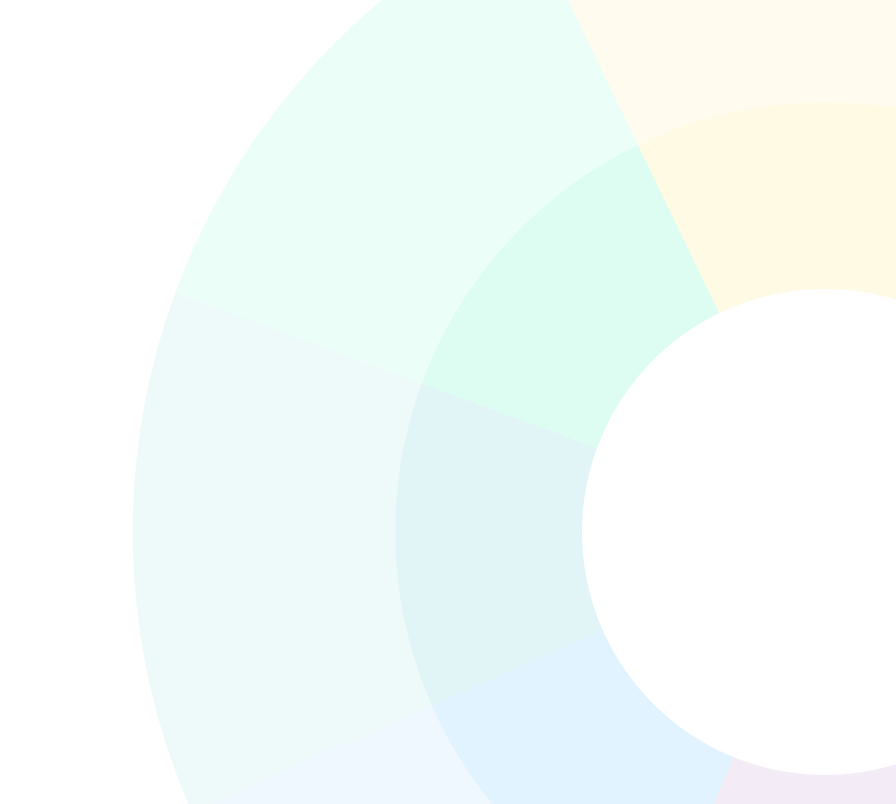
A WebGL 1 fragment shader for this background:

```glsl
precision highp float;

// Two concentric pastel rings around a white hole, cut by rays into coloured
// sectors. Radial and arc-length distances give smooth edges; the outer ring
// is a paler tint of the inner one. Lengths are in canvas heights.

uniform vec2 u_resolution;

#define CENTER vec2(1.0261, 0.3384)
#define HOLE_RADIUS 0.3022
#define MIDDLE_RADIUS 0.5345
#define OUTER_RADIUS 0.861
#define FIRST_RAY 64.2
#define RAY_STEP 44.0
#define OUTER_TINT 0.58

const vec3 WHITE = vec3(1.0);
const vec3 CREAM = vec3(1.0, 0.98, 0.894);
const vec3 MINT = vec3(0.865, 0.992, 0.953);
const vec3 AQUA = vec3(0.882, 0.961, 0.969);
const vec3 SKY = vec3(0.882, 0.953, 0.996);
const vec3 LILAC = vec3(0.953, 0.926, 0.969);

// Coverage of the side where the signed distance is positive
float coverage(float distance, float pixel) {
  return clamp(distance / pixel + 0.5, 0.0, 1.0);
}

vec3 sectorColor(int index) {
  if (index == 0) return CREAM;
  if (index == 1) return MINT;
  if (index == 2) return AQUA;
  if (index == 3) return SKY;
  return LILAC;
}

void main() {
  float pixel = 1.0 / u_resolution.y;
  vec2 p = gl_FragCoord.xy * pixel - CENTER;
  float radius = length(p);

  // Angle measured from the left, positive upward
  float angle = atan(p.y, -p.x);

  // Sectors, from the top down the left side
  vec3 sector = sectorColor(0);
  for (int i = 0; i < 4; i++) {
    float ray = radians(FIRST_RAY - RAY_STEP * float(i));
    float below = coverage((ray - angle) * radius, pixel);
    sector = mix(sector, sectorColor(i + 1), below);
  }

  // Ring strength: full inside, tinted outside, none in the hole
  float strength = mix(OUTER_TINT, 1.0, coverage(MIDDLE_RADIUS - radius, pixel));
  strength *= coverage(OUTER_RADIUS - radius, pixel);
  strength *= coverage(radius - HOLE_RADIUS, pixel);

  gl_FragColor = vec4(mix(WHITE, sector, strength), 1.0);
}
```
